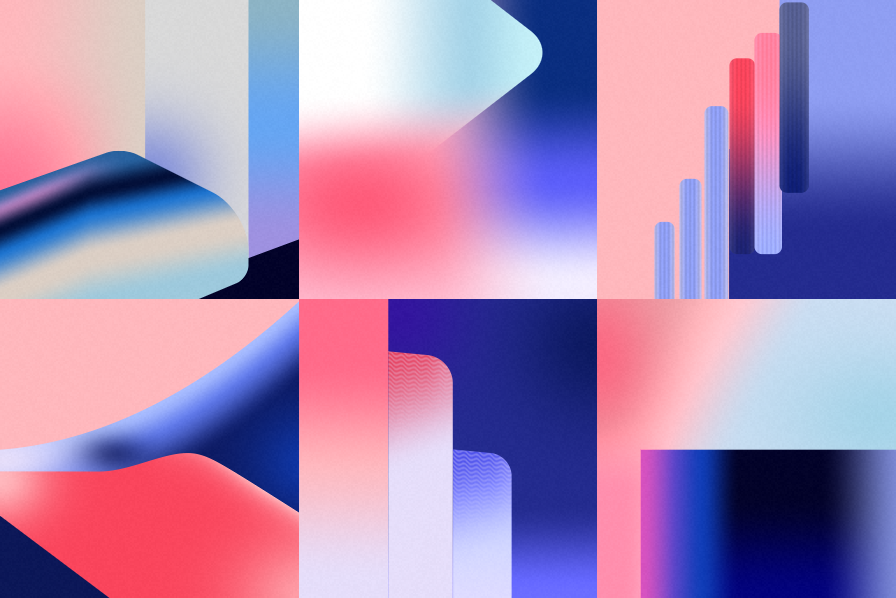
Give the GLSL for this background, as a WebGL 2 fragment shader.

```glsl
#version 300 es
precision highp float;
// Six square tiles of soft gradients, folded planes and rounded bars.
uniform vec2 u_resolution;
out vec4 outColor;

#define GRID vec2(3, 2)
#define GRAIN .018
#define HATCH 440.
#define BAR_STEP .0868

const vec3 INK = vec3(.01, .01, .16), NAVY = vec3(.05, .1, .38), INDIGO = vec3(.14, .17, .56);
const vec3 BLUE = vec3(.06, .24, .72), VIOLET = vec3(.36, .37, .98), PERI = vec3(.56, .62, .95);
const vec3 PINK = vec3(1, .72, .74), ROSE = vec3(1, .36, .48), RED = vec3(.98, .27, .36);
const vec3 LILAC = vec3(.9, .87, .98), SKY = vec3(.65, .83, .91), STONE = vec3(.86, .81, .77);

float px; // one pixel in tile units

float hash(vec2 p) { return fract(sin(dot(p, vec2(12.9898, 78.233))) * 43758.5453); }
float fade(float a, float b, float x) {
  float t = clamp((x - a) / (b - a), 0., 1.);
  return t * t * (3. - 2. * t);
}
float glow(vec2 d, float w, float h) { d /= vec2(w, h); return exp(-dot(d, d)); }
void ramp(inout vec3 c, vec3 to, float a, float b, float x) { c = mix(c, to, fade(a, b, x)); }
void fill(inout vec3 c, vec3 to, float d) { c = mix(c, to, clamp(.5 - d / px, 0., 1.)); }

// Rounded intersection of two signed distances
float corner(float a, float b, float r) {
  vec2 q = vec2(a, b) + r;
  return length(max(q, 0.)) + min(max(q.x, q.y), 0.) - r;
}

// Room corner with an iridescent block
vec3 room(vec2 p) {
  vec3 col = mix(PINK, STONE, fade(0., .5, p.x));
  col = mix(col, ROSE + .1, fade(.15, .65, p.y) * fade(.5, 0., p.x));
  fill(col, mix(vec3(.85), PERI * .9, glow(p - vec2(.5, .6), .2, .2)), .486 - p.x);
  vec3 side = mix(SKY * .85, vec3(.4, .65, .95), fade(0., .42, p.y));
  ramp(side, vec3(.62, .57, .88), .42, .8, p.y);
  fill(col, side, .832 - p.x);
  fill(col, INK, max(.6 - p.x, 1.171 - .37 * p.x - p.y));
  // Bands across the block
  float t = .39 * p.x + .92 * p.y - .2 * max(p.x - .3, 0.);
  vec3 band = vec3(.15, .38, .62);
  band = mix(band, vec3(.8, .55, .8), fade(.59, .66, t) * fade(.45, .1, p.x));
  ramp(band, vec3(.01, .06, .22), .63, .71, t);
  ramp(band, vec3(.1, .45, .82), .71, .79, t);
  ramp(band, STONE, .77, .9, t);
  ramp(band, SKY * .95, .92, 1.05, t);
  float d = corner(.6 - .332 * p.x - .943 * p.y, .257 + .447 * p.x - .894 * p.y, .04);
  d = corner(d, p.x - .832, .12);
  fill(col, band, corner(d, .92 * p.y - 1.177 + .386 * p.x, .04));
  return col;
}

// Pale wedge over a rose and blue haze
vec3 wedge(vec2 p) {
  vec3 blue = mix(vec3(.04, .18, .5), VIOLET, fade(.28, .62, p.y));
  ramp(blue, vec3(.95, .93, 1), .6, .95, p.y);
  vec3 rose = mix(vec3(1, .8, .87), ROSE, glow(p - vec2(.2, .68), .45, .27));
  vec3 col = mix(rose, blue, fade(.42, .86, p.x + .08 * (.6 - p.y)));
  vec3 pale = mix(vec3(1), SKY, fade(.2, .6, p.x));
  ramp(pale, vec3(.77, .94, .97), .55, .8, p.x);
  ramp(pale, rose, .32, .58, p.y + .1 * p.x);
  float run = .61 * (p.x - .871), rise = .79 * (p.y - .176);
  fill(col, pale, corner(run + rise, run - rise, .114));
  return col;
}

// Rising row of rounded bars
vec3 bars(vec2 p) {
  float top[6] = float[6](.742, .598, .355, .195, .11, .008);
  vec3 head[6] = vec3[6](PERI, PERI, PERI, RED, ROSE + .15, PERI * .6);
  vec3 tail[6] = vec3[6](PERI, PERI, PERI, INDIGO * .8, PERI + .06, NAVY * 1.2);
  vec3 col = PINK, right = mix(PERI, INDIGO, fade(.3, .78, p.y));
  fill(col, right, (p.y < .5 ? .61 : .441) - p.x);
  for (int i = 0; i < 6; i++) {
    float n = float(i), width = .034 + .003 * n;
    float base = i < 3 ? 1.2 : i < 5 ? .85 : .645;
    float x = abs(p.x - .225 - BAR_STEP * n);
    vec3 tint = mix(head[i], tail[i], fade(top[i] + .1, min(base, 1.), p.y));
    tint = mix(tint, LILAC * .9, fade(.3, 1., x / width) * (i < 3 ? .6 : .12));
    tint *= 1. + .05 * sin(p.x * HATCH);
    fill(col, tint, corner(x - width, max(top[i] - p.y, p.y - base), .025));
  }
  return col;
}

// Curved sheet above a red wave
vec3 wave(vec2 p) {
  float under = p.y - .504 + .075 * p.x + .42 * p.x * p.x;
  vec3 col = mix(vec3(.66, .74, 1), vec3(.38, .48, .93), fade(0., .12, under));
  col = mix(col, NAVY, fade(.08, .27, under) * fade(.2, .6, p.x));
  col = mix(col, BLUE, .8 * glow(p - vec2(1.05, .55), .2, .18));
  col = mix(col, NAVY, .85 * glow(p - vec2(.38, .52), .12, .06));
  col = mix(col, LILAC, glow(p - vec2(0, .54), .25, .12));
  fill(col, PINK, under);
  // Crest joined smoothly to its falling side
  float crest = .576 - .07 * fade(.33, .66, p.x), fall = .072 + .64 * p.x;
  float gap = crest - fall, inset = p.y - .5 * (crest + fall + sqrt(gap * gap + .0012));
  vec3 red = mix(RED, PINK, exp(-max(inset, 0.) * 22.) * fade(.45, .9, p.x));
  red = mix(red, PINK, glow(p - vec2(0, .6), .16, .14) + .8 * glow(p - vec2(1.05, 1), .25, .2));
  fill(col, red, -inset);
  fill(col, NAVY * .9, .58 + .6 * p.x - .8 * p.y);
  return col;
}

// Two hatched pillars beside a pink column
vec3 pillars(vec2 p) {
  vec3 col = mix(INDIGO, vec3(.2, .08, .62), glow(p - vec2(.32, .05), .25, .25));
  col = mix(col, NAVY, glow(p - vec2(1, .15), .25, .25));
  ramp(col, VIOLET + .06, .68, 1., p.y);
  vec3 column = mix(ROSE + .06, PINK, fade(.2, .6, p.y));
  ramp(column, LILAC, .5, .95, p.y);
  fill(col, column, p.x - .3);
  float hatch = .5 + .5 * sin(HATCH * (p.y - .3 * p.x + .005 * sin(p.x * 150.)));
  for (float n = 0.; n < 2.; n++) {
    float left = .3 + .217 * n, top = .175 + .328 * n, across = (p.x - left) / .21;
    float pale = fade(0., .42, p.y - top + .08 * across);
    vec3 tint = mix(mix(ROSE - .1, VIOLET - .06, n), mix(LILAC, PERI + .2, n), pale);
    ramp(tint, LILAC, .5, 1.2, p.y);
    tint = mix(tint, LILAC, (.3 * hatch + .25 * fade(.6, 1., across)) * (1. - pale));
    float d = corner(p.x - left - .216 + .02 * n, top + .02 * across - p.y, .085 - .015 * n);
    fill(col, tint, max(d, left - p.x));
  }
  return col;
}

// Dark box under a pink to sky diagonal
vec3 darkBox(vec2 p) {
  float t = p.x + .55 * p.y;
  vec3 col = mix(PINK - .08, PINK + .05, fade(.2, .5, t));
  ramp(col, vec3(.8, .87, .95), .4, .75, t);
  col = mix(col, SKY, glow(p - vec2(1, .4), .4, .25));
  col = mix(col, ROSE, .8 * glow(p - vec2(0, .2), .2, .28));
  col = mix(col, ROSE + .2, fade(.4, .65, p.y) * fade(.3, .08, p.x));
  vec3 dark = mix(vec3(.84, .32, .75), vec3(.42, .28, .8), fade(.15, .27, p.x));
  ramp(dark, BLUE, .22, .36, p.x);
  ramp(dark, INK + vec3(0, 0, .33) * fade(.65, 1., p.y), .34, .48, p.x);
  ramp(dark, PERI * .9, .74, 1.04, p.x);
  fill(col, dark, max(.145 - p.x, .504 - p.y));
  return col;
}

void main() {
  vec2 g = gl_FragCoord.xy / u_resolution * GRID, tile = floor(g);
  vec2 p = vec2(fract(g.x), 1. - fract(g.y)); // y runs down inside a tile
  px = GRID.y / u_resolution.y;
  vec3 col;
  if (tile.y > .5) col = tile.x < .5 ? room(p) : tile.x < 1.5 ? wedge(p) : bars(p);
  else col = tile.x < .5 ? wave(p) : tile.x < 1.5 ? pillars(p) : darkBox(p);
  col += GRAIN * (hash(floor(g * 170.)) - .5);
  outColor = vec4(col, 1);
}
```
